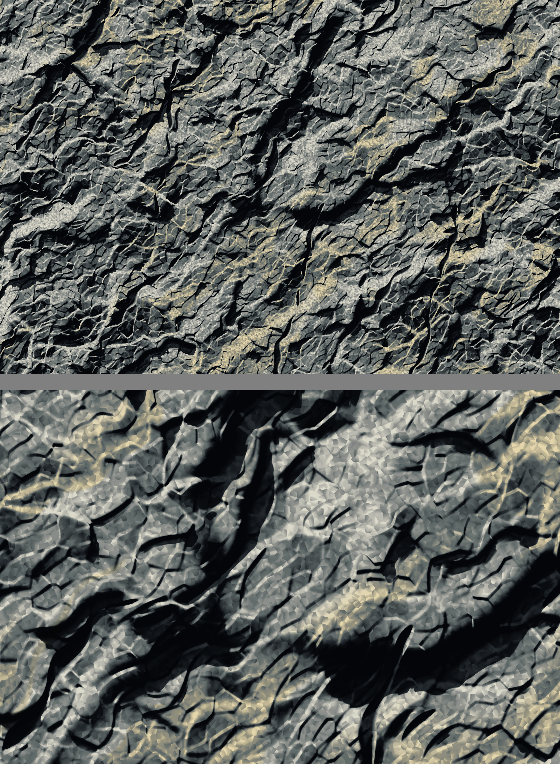
Top, the full canvas; bottom, a detail of the centre.
Reproduce this texture procedurally as a Shadertoy shader.

```glsl
// Weathered slate-grey rock face, split along diagonal joints under a low sun.
// Tilted cellular plates are layered into a height field; its slope towards
// the light and short cast shadows choose the tone, then mineral tints are added.

#define GRAIN_ANGLE 0.70    // direction of the long plate axis
#define PLATE_SCALE 3.4     // largest plates per canvas height
#define STRETCH 0.68        // plate frequency along the grain
#define LEDGE 30.0          // sharpness of the steps between plates
#define SUN_SLOPE 1.15      // tangent of the sun elevation
#define CONTRAST 0.84
#define EXPOSURE 0.24
#define CRACK_WIDTH 0.0075
#define CRACK_DEPTH 0.028
#define GRIT 0.42

const vec2 SUN = vec2(-0.40, 0.917);

vec3 hash3(vec2 p) {
    vec3 q = fract(p.xyx * vec3(0.1031, 0.1030, 0.0973));
    q += dot(q, q.yxz + 33.33);
    return fract((q.xxy + q.yzz) * q.zyx);
}

// Components along and across a direction.
vec2 turn(vec2 p, float angle) {
    float c = cos(angle), s = sin(angle);
    return vec2(c * p.x + s * p.y, c * p.y - s * p.x);
}

// Tilted plates joined by narrow ledges, centred on zero.
float plates(vec2 p) {
    vec2 cell = floor(p), local = p - cell;
    float sum = 0.0, total = 1e-9;
    for (int y = -1; y <= 1; y++)
    for (int x = -1; x <= 1; x++) {
        vec2 o = vec2(x, y);
        vec3 seed = hash3(cell + o + 71.0);
        vec3 tilt = hash3(cell + o + 193.0) - 0.5;
        vec2 d = local - o - 0.1 - 0.8 * seed.xy;
        float w = exp(-LEDGE * dot(d, d));
        sum += w * (0.45 * (seed.z - 0.5) + dot(tilt.xy, d) * 1.3);
        total += w;
    }
    return sum / total;
}

// Layered sines that make every line wander.
vec2 bend(vec2 p) {
    p += 0.018 * sin(p.yx * 6.3 + vec2(1.3, 4.1));
    p += 0.007 * sin(p.yx * 23.0 + p * 9.0 + vec2(5.2, 0.7));
    return p + 0.003 * sin(p.yx * 83.0 + p * 41.0);
}

// Broken parallel fissures whose opening varies along their length.
float joints(vec2 p, float angle, float spacing, float width) {
    vec2 q = turn(p, angle);
    q.y += 0.02 * sin(q.x * 5.0) + 0.004 * sin(q.x * 41.0);
    float id = floor(q.y / spacing);
    vec3 seed = hash3(vec2(id + 40.0, spacing * 90.0));
    float d = abs(q.y - (id + 0.3 + 0.4 * seed.x) * spacing);
    float gap = sin(q.x * (4.0 + 3.0 * seed.y) + seed.z * 40.0)
              + 0.6 * sin(q.x * 19.0 + seed.x * 30.0) + 0.5 * sin(q.x * 83.0);
    gap = max(gap, 0.0) * width;
    return smoothstep(0.0, 0.003, gap) * (1.0 - smoothstep(gap * 0.5, gap + 0.0015, d));
}

float cracks(vec2 p) {
    return max(joints(p, 0.83, 0.27, CRACK_WIDTH),
               joints(p, 1.33, 0.43, CRACK_WIDTH * 0.7));
}

float height(vec2 p) {
    p = bend(p);
    float h = -CRACK_DEPTH * cracks(p);
    float scale = PLATE_SCALE;
    float rough = 0.9 + 0.2 * sin(p.x * 4.1 + 1.2 * sin(p.y * 5.0) + 0.6);
    for (int i = 0; i < 5; i++) {
        float k = float(i);
        float slope = min(0.62 + 0.16 * k, 1.0) * mix(1.0, rough, 0.25 * k);
        vec2 q = turn(p, GRAIN_ANGLE + 0.55 * sin(k * 2.4)) * vec2(STRETCH, 1.0);
        h += slope * plates(q * scale + k * 17.3 + 30.0) / scale;
        scale *= 2.1;
    }
    return h;
}

// Tone from deep shade to sunlit stone; level is close to an area rank.
vec3 stoneTone(float level) {
    vec3 c = mix(vec3(0.015, 0.02, 0.03), vec3(0.04, 0.05, 0.06), smoothstep(0.0, 0.08, level));
    c = mix(c, vec3(0.14, 0.16, 0.17), smoothstep(0.08, 0.22, level));
    c = mix(c, vec3(0.27, 0.29, 0.28), smoothstep(0.20, 0.36, level));
    c = mix(c, vec3(0.39, 0.42, 0.40), smoothstep(0.35, 0.55, level));
    c = mix(c, vec3(0.55, 0.56, 0.54), smoothstep(0.55, 0.79, level));
    c = mix(c, vec3(0.73, 0.73, 0.69), smoothstep(0.80, 0.98, level));
    return mix(c, vec3(0.86, 0.85, 0.79), smoothstep(1.0, 1.12, level));
}

void mainImage(out vec4 fragColor, in vec2 fragCoord) {
    vec2 p = fragCoord / iResolution.y;
    vec2 bent = bend(p);

    // Slope towards the sun and shadows cast by nearby ledges.
    float h = height(p), span = 0.0028;
    float slope = (h - height(p + SUN * span)) / span;
    float block = 0.0, reach = 0.005;
    for (int i = 0; i < 5; i++) {
        block = max(block, height(p + SUN * reach) - h - reach * SUN_SLOPE);
        reach *= 1.6;
    }
    float shade = smoothstep(0.0, 0.006, block);

    // Tone with fine mineral grit.
    float level = 0.5 + 0.5 * tanh(clamp(CONTRAST * (slope + EXPOSURE), -4.0, 4.0));
    level += GRIT * plates(turn(p, 0.4) * 190.0) * (0.3 + level);
    level *= (1.0 - 0.8 * shade) * (1.0 - 0.85 * cracks(bent));
    float vein = joints(bent + 0.13, 1.02, 0.43, 0.0025);
    level += 0.12 * vein * (1.0 - shade);
    vec3 color = stoneTone(level);

    // Cool slate beds, with faint ochre on lit ledges and veins.
    float patches = plates(turn(bent, GRAIN_ANGLE) * vec2(4.0, 11.0) + 50.0);
    float ochre = smoothstep(0.04, 0.24, patches) * smoothstep(0.5, 0.95, level);
    ochre = clamp(0.75 * ochre + 0.5 * vein, 0.0, 1.0);
    vec3 cool = mix(vec3(0.97, 1.0, 1.05), vec3(1.0), smoothstep(0.4, 0.9, level));
    color *= mix(cool, vec3(1.05, 0.98, 0.80), ochre);
    fragColor = vec4(clamp(color, 0.0, 1.0), 1.0);
}
```
